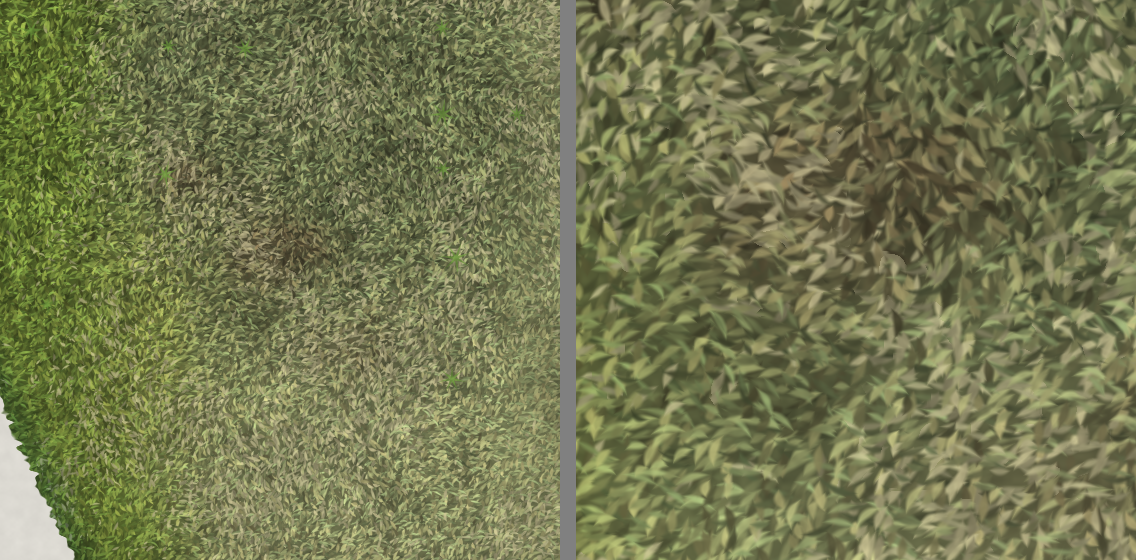
Left, the full canvas; right, a detail of the centre.
Reproduce this texture procedurally as a WebGL 1 fragment shader.

```glsl
precision highp float;
// A patchy sunlit lawn: lush at the left, dry and worn in the middle, paler below.
// Layers of randomly turned, tapered blades cover a smoothly varying ground colour;
// leafy weeds are scattered on top and a pale pavement cuts the lower left corner.
uniform vec2 u_resolution;

const float TAU = 6.2832;
const float SOFTNESS = 0.0016;
const vec3 LUSH = vec3(0.40, 0.48, 0.20);
const vec3 SHADED = vec3(0.42, 0.45, 0.30);
const vec3 PALE = vec3(0.55, 0.57, 0.39);
const vec3 YELLOWED = vec3(0.51, 0.55, 0.27);
const vec3 SOIL = vec3(0.40, 0.35, 0.25);
const vec3 STRAW = vec3(0.71, 0.68, 0.53);
const vec3 WEED = vec3(0.40, 0.56, 0.22);
const vec3 PAVEMENT = vec3(0.87, 0.86, 0.83);

float hash(vec2 p) {
  return fract(sin(dot(p, vec2(127.1, 311.7))) * 43758.5453);
}

float noise(vec2 p) {
  vec2 i = floor(p), f = fract(p);
  f = f * f * (3.0 - 2.0 * f);
  return mix(mix(hash(i), hash(i + vec2(1.0, 0.0)), f.x),
             mix(hash(i + vec2(0.0, 1.0)), hash(i + vec2(1.0, 1.0)), f.x), f.y);
}

float fbm(vec2 p) {
  float sum = 0.0, weight = 0.5;
  for (int i = 0; i < 4; i++) {
    sum += weight * noise(p);
    p = p * 2.03 + 17.3;
    weight *= 0.5;
  }
  return sum / 0.9375;
}

// Soft round spot, 1 at its centre
float spot(vec2 p, vec2 centre, vec2 radius) {
  vec2 q = (p - centre) / radius;
  return exp(-dot(q, q));
}

// Share of dry growth
float dryness(vec2 p) {
  float patches = smoothstep(0.42, 0.72, fbm(p * 11.0 + 4.0));
  return (0.06 + 0.42 * patches) * smoothstep(0.02, 0.38, p.x + 0.15 * (1.0 - p.y));
}

// Broad colour of the lawn, without blades
vec3 groundColour(vec2 p) {
  vec2 w = p + 0.16 * (vec2(fbm(p * 5.0), fbm(p * 5.0 + 31.0)) - 0.5);
  vec3 c = mix(PALE, SHADED, smoothstep(0.18, 0.62, w.y - 0.25 * (w.x - 0.5)));
  c = mix(c, PALE, 0.6 * smoothstep(0.86, 0.96, w.x));
  c = mix(c, LUSH, smoothstep(0.30, 0.08, w.x - 0.12 * (1.0 - w.y)));
  c = mix(c, YELLOWED, 0.8 * spot(w, vec2(0.27, 0.38), vec2(0.14, 0.24)));
  float worn = spot(w, vec2(0.36, 0.69), vec2(0.06, 0.04))
             + spot(w, vec2(0.49, 0.57), vec2(0.07, 0.06))
             + 0.6 * spot(w, vec2(0.64, 0.39), vec2(0.08, 0.06));
  c = mix(c, SOIL, 0.75 * min(worn, 1.0));
  return c * (0.84 + 0.32 * fbm(p * 19.0));
}

// Coverage of one bent blade, tapered at both ends
float blade(vec2 q, float angle, float reach, float halfWidth, float bend) {
  float s = sin(angle), c = cos(angle);
  q = vec2(c * q.x + s * q.y, c * q.y - s * q.x);
  float t = q.x / reach;
  float d = abs(q.y + bend * t * t) - halfWidth * (1.0 - t * t);
  return 1.0 - smoothstep(-SOFTNESS, SOFTNESS, d);
}

// One grid of blades painted over a colour
vec3 bladeLayer(vec3 under, vec3 ground, vec2 p, float cells, float dry,
                float contrast, float flow) {
  vec2 home = floor(p * cells);
  for (int j = -1; j <= 1; j++) {
    for (int i = -1; i <= 1; i++) {
      vec2 id = home + vec2(float(i), float(j));
      vec2 seed = id + cells * 1.37;
      float tone = hash(seed), turn = hash(seed + 41.3), size = hash(seed + 73.9);
      vec2 centre = (id + vec2(hash(seed + 11.7), hash(seed + 23.1))) / cells;
      float cover = blade(p - centre, flow + 2.4 * (turn - 0.5),
                          mix(0.35, 0.8, size) / cells, mix(0.0016, 0.0029, turn),
                          0.004 * (tone - 0.5));
      vec3 c = ground * (1.0 + contrast * (tone - 0.5));
      c.r *= 0.92 + 0.16 * turn;
      float isStraw = step(1.0 - dry, hash(seed + 97.2));
      c = mix(c, STRAW * (0.75 + 0.4 * tone), 0.75 * isStraw);
      under = mix(under, c, 0.88 * cover);
    }
  }
  return under;
}

// Star of narrow leaves in some cells of a coarse grid
float weeds(vec2 p, float cells) {
  vec2 id = floor(p * cells);
  vec2 centre = (id + 0.3 + 0.4 * vec2(hash(id + 3.1), hash(id + 8.6))) / cells;
  vec2 q = p - centre;
  float r = length(q), radius = mix(0.014, 0.027, hash(id + 5.2));
  float sector = fract(atan(q.y, q.x + 1e-5) / TAU * 7.0 + hash(id)) - 0.5;
  float d = abs(sector) * r * TAU / 7.0 - 0.003 * (1.0 - r / radius);
  return step(0.72, hash(id + 19.4)) * (1.0 - smoothstep(-SOFTNESS, SOFTNESS, d));
}

void main() {
  vec2 p = gl_FragCoord.xy / u_resolution;
  vec3 ground = groundColour(p);
  float dry = dryness(p);
  float contrast = mix(0.85, 1.15, smoothstep(0.2, 0.7, p.y));
  contrast *= 1.0 - 0.4 * smoothstep(0.86, 0.94, p.x);
  float flow = 1.0 + 2.4 * (noise(p * 9.0) - 0.5);

  vec3 colour = ground * 0.72;
  for (int k = 0; k < 6; k++) {
    colour = bladeLayer(colour, ground, p, 49.0 + 7.0 * float(k), dry, contrast, flow);
  }
  float leafTone = 0.8 + 0.4 * noise(p * 150.0);
  colour = mix(colour, WEED * leafTone, 0.8 * weeds(p, 8.0) * step(0.3, p.y));
  colour *= 0.92 + 0.16 * noise(p * 210.0);

  // Pavement with a ragged, shaded grass fringe
  float edge = 0.9 * (p.x + 0.47 * p.y - 0.133);
  float fringe = edge + 0.016 * (noise(vec2(p.x * 55.0, p.y * 130.0)) - 0.5)
               + 0.008 * (noise(p * 30.0) - 0.5);
  colour *= mix(vec3(0.74, 0.84, 0.90), vec3(1.0), smoothstep(0.0, 0.07, edge));
  vec3 slab = PAVEMENT * (0.96 + 0.06 * fbm(p * 60.0));
  colour = mix(slab, colour, smoothstep(-0.002, 0.002, fringe));
  gl_FragColor = vec4(colour, 1.0);
}
```
